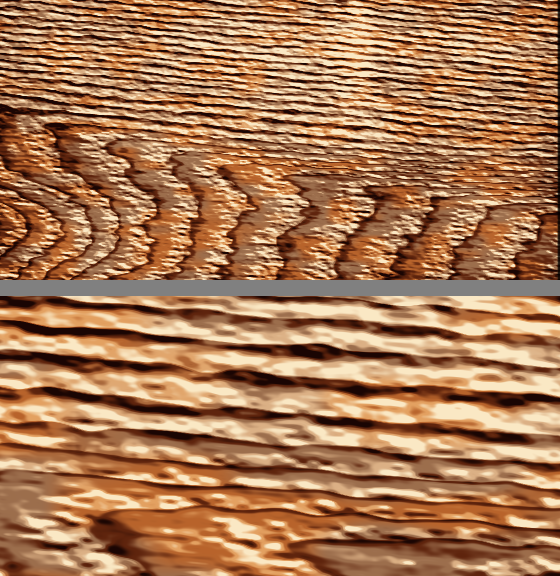
Top, the full canvas; bottom, a detail of the centre.
Give the GLSL for this texture, as a Shadertoy shader.

```glsl
// Weathered wood plank: tight straight grain above, looping cathedral grain below.
// One growth-ring field bends from horizontal lines into arches; its phase sets
// the ring shading, and embossed stretched noise adds the rough, torn fibres.

float hash(vec2 p) {
    vec3 q = fract(vec3(p.xyx) * 0.1031);
    q += dot(q, q.yzx + 33.33);
    return fract((q.x + q.y) * q.z);
}

float noise(vec2 p) {
    vec2 i = floor(p), f = fract(p);
    f = f * f * (3.0 - 2.0 * f);
    return mix(mix(hash(i), hash(i + vec2(1, 0)), f.x),
               mix(hash(i + vec2(0, 1)), hash(i + vec2(1, 1)), f.x), f.y);
}

float smoothMin(float a, float b, float k) {
    float h = max(k - abs(a - b), 0.0) / k;
    return min(a, b) - h * h * k * 0.25;
}

// Noise lit from above: bright upper lips, dark lower gaps
float emboss(vec2 q) {
    return noise(q) - noise(q + vec2(0.3, 0.9));
}

// Depth below the upper edge of the arches
float archDepth(vec2 p) {
    return 0.62 - p.y - 0.09 * p.x * smoothstep(0.05, 0.55, p.y);
}

// Ring coordinate: sideways inside the arches, downwards in the straight grain
float ringField(vec2 p) {
    float bulge = 0.31 * (1.0 - smoothstep(0.1, 1.3, p.x));
    float nose = exp(-pow((p.y - 0.19) / 0.16, 2.0));
    float lean = 0.6 * p.y * smoothstep(0.8, 1.5, p.x);
    float side = p.x - bulge * nose - lean;
    side += 0.7 * min(side - 0.25, 0.0) * (1.0 - smoothstep(0.2, 0.5, p.y));
    float depth = archDepth(p);
    float down = 6.0 * depth + 1.6 * min(depth + 0.12, 0.0);
    return smoothMin(side + 0.05, down, 0.18);
}

vec3 woodColor(float tone, float warmth) {
    vec3 soot = vec3(0.10, 0.02, 0.01);
    vec3 umber = vec3(0.37, 0.14, 0.05);
    vec3 middle = mix(vec3(0.61, 0.43, 0.30), vec3(0.72, 0.39, 0.17), warmth);
    vec3 tan_ = mix(vec3(0.86, 0.69, 0.52), vec3(0.89, 0.63, 0.38), warmth);
    vec3 cream = vec3(0.98, 0.91, 0.77);
    vec3 c = mix(soot, umber, smoothstep(0.02, 0.22, tone));
    c = mix(c, middle, smoothstep(0.22, 0.43, tone));
    c = mix(c, tan_, smoothstep(0.47, 0.66, tone));
    return mix(c, cream, smoothstep(0.68, 0.88, tone));
}

void mainImage(out vec4 fragColor, in vec2 fragCoord) {
    vec2 p = fragCoord / iResolution.y;
    float width = iResolution.x / iResolution.y;

    // Fibres tilt slightly down to the right
    vec2 fibre = p + vec2(0.0, 0.07 * p.x);
    float fleck = 0.75 * emboss(fibre * vec2(32, 105)) + 0.5 * emboss(fibre * vec2(70, 170) + 40.0);
    float scratch = noise(fibre * vec2(9, 150)) - 0.5;

    // Wobbling, slightly torn rings
    float ring = ringField(p);
    ring += 0.13 * (noise(fibre * vec2(2.5, 9)) - 0.5);
    ring += 0.07 * (noise(fibre * vec2(22, 50)) - 0.5);
    float phase = fract(ring / 0.21);
    float lip = smoothstep(0.9, 1.0, phase);

    // Straight grain: dark groove, then a pale ridge
    float groove = 1.0 - smoothstep(0.12, 0.45, phase) * (1.0 - lip);
    float grooveCut = 0.5 + 0.22 * noise(fibre * vec2(7, 30));
    float lineTone = 0.74 - grooveCut * groove + 0.6 * fleck + 0.18 * scratch;

    // Arches: crisp dark edge, smooth brown band, rough pale band
    float late = 1.0 - smoothstep(0.36, 0.62, phase + 0.2 * fleck);
    late = max(late, lip);
    float edge = max(lip, 1.0 - smoothstep(0.0, 0.2, phase));
    float rough = 0.6 + 0.95 * fleck + 0.15 * scratch;
    float smoothBand = 0.44 + 0.22 * scratch + 0.2 * fleck;
    float archTone = mix(rough, smoothBand, late) - 0.26 * edge;

    float straight = 1.0 - smoothstep(-0.03, 0.11, archDepth(p));
    float tone = mix(archTone, lineTone, straight);

    // Broad stains, a bright worn streak and darker margins
    tone += 0.16 * (noise(p * vec2(4, 6) + 7.0) - 0.5);
    float streak = exp(-pow((p.x - 1.28) / 0.06, 2.0)) * smoothstep(0.5, 0.8, p.y);
    tone += 0.17 * streak;
    vec2 margin = abs(vec2(p.x / width, p.y) - 0.5) * 2.0;
    tone -= 0.14 * pow(margin.x, 6.0) + 0.08 * pow(margin.y, 8.0);

    float warmth = smoothstep(0.35, 0.75, noise(p * vec2(9, 22) + 3.0) + 0.3 * streak);
    vec3 color = woodColor(tone, warmth);
    color *= 1.0 - 0.85 * smoothstep(width - 0.012, width - 0.004, p.x);
    fragColor = vec4(color, 1.0);
}
```
